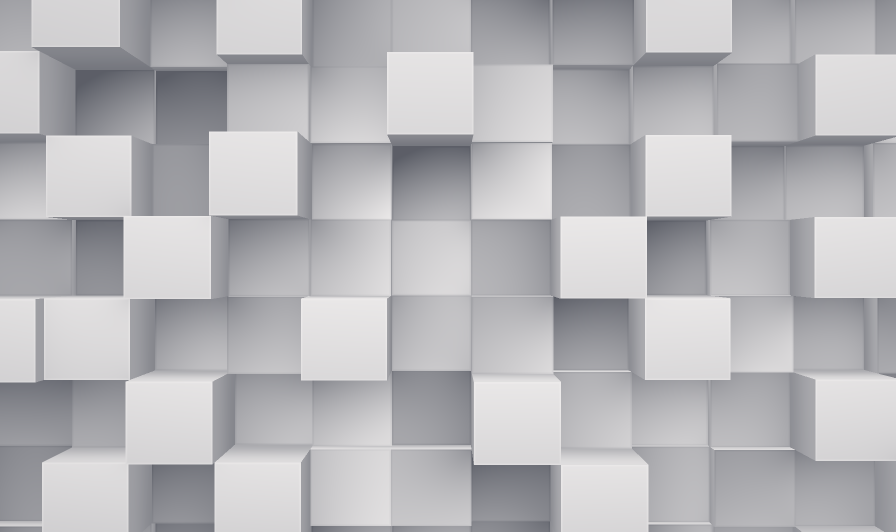
A WebGL 2 fragment shader for this background:

```glsl
#version 300 es
precision highp float;
// A wall of pale square blocks pushed out to varied depths, seen head on in perspective.
// Each view ray is tested against the nearby blocks; the nearest face is shaded with
// soft shadows cast by taller neighbours, under a light from the upper right.

#define GRID vec2(11.46, 7.16)     // blocks across and down
#define ORIGIN vec2(0.02, 0.19)    // lattice offset, in blocks
#define VANISH vec2(0.495, 0.51)   // vanishing point, in canvas units
#define LIFT 0.12                  // perspective strength of the tallest block
#define LOW_RANGE 0.36             // depth spread of the low blocks
#define LIGHT vec2(0.6, 0.8)       // direction towards the light
#define SHADOW 0.95                // strength of the soft shadows
#define SEED 17.0
#define DARK vec3(0.36, 0.37, 0.405)
#define PALE vec3(0.925, 0.917, 0.917)
#define SAMPLES 2                  // antialiasing samples per axis

uniform vec2 u_resolution;
out vec4 fragColor;

float hash(vec2 cell) {
    vec2 q = fract((cell + SEED) * vec2(0.1031, 0.1137));
    q += dot(q, q.yx + 33.33);
    return fract((q.x + q.y) * q.x * 7.31);
}

// Tall blocks recur along each row; the row's phase steps by triangular numbers.
bool isTall(vec2 cell) {
    bool lower = cell.y < 2.5;
    float k = lower ? cell.y : cell.y - 3.0;
    float triangle = 0.5 * k * (k + 1.0);
    float phase = lower ? 3.0 - triangle : 2.0 + triangle;
    bool inRow = mod(cell.x - phase + 0.5, lower ? 4.0 : 5.0) < 1.0;
    bool nearEdge = mod(cell.x - 0.5, 9.0) < 1.0 && mod(cell.x + cell.y + 0.5, 2.0) > 1.0;
    return inRow || nearEdge;
}

float blockHeight(vec2 cell) {
    float vary = hash(cell + 41.0);
    return isTall(cell) ? mix(0.7, 1.0, vary) : LOW_RANGE * vary;
}

// Darkening at a point on a front face from every taller neighbour.
float softShadow(vec2 point, vec2 cell, float height) {
    float sum = 0.0;
    for (int j = -1; j <= 1; j++)
    for (int i = -1; i <= 1; i++) {
        if (i == 0 && j == 0) continue;
        vec2 side = vec2(i, j);
        float rise = max(blockHeight(cell + side) - height, 0.0);
        vec2 toBox = max(abs(point - cell - side - 0.5) - 0.5, 0.0);
        float facing = 0.5 + 0.5 * dot(normalize(side), LIGHT);
        sum += rise * exp(-1.4 * length(toBox) / (rise + 0.1)) * mix(0.1, 1.0, facing);
    }
    return 1.0 - exp(-sum);
}

float frontTone(vec2 point, vec2 cell, float height) {
    vec2 local = point - cell;
    float tall = smoothstep(0.45, 0.65, height);
    float tone = mix(0.64 + 0.3 * hash(cell + 73.0), 0.92, tall);
    // Gentle sheen: low blocks brighten to the lower right, tall ones to the top
    float sheen = 0.12 + 0.28 * hash(cell + 97.0);
    tone += mix(sheen * dot(local - 0.5, vec2(0.7, -0.6)), 0.1 * (local.y - 0.5), tall);
    tone -= SHADOW * softShadow(point, cell, height);
    // Thin seam around low blocks, lit bevel on tall ones
    vec2 inset = min(local, 1.0 - local);
    float rim = 1.0 - smoothstep(0.004, 0.028, min(inset.x, inset.y));
    return tone + rim * mix(-0.07, 0.06, tall);
}

float sideTone(vec2 normal, float depth, float height) {
    float tone = normal.y > 0.5 ? 0.92 : normal.y < -0.5 ? 0.3
               : normal.x > 0.5 ? 0.48 : 0.54;
    return tone * mix(0.6, 1.0, smoothstep(0.0, 1.0, depth / max(height, 0.001)));
}

// Nearest block along the view ray; base is where the ray meets the back wall.
float wallTone(vec2 base) {
    vec2 slope = (VANISH * GRID - ORIGIN - base) * LIFT;
    slope += (1.0 - step(1e-4, abs(slope))) * 2e-4;
    float nearest = -1.0, height = 0.0;
    vec2 hitCell = floor(base), normal = vec2(0);
    for (int j = -1; j <= 1; j++)
    for (int i = -1; i <= 1; i++) {
        vec2 cell = floor(base) + vec2(i, j);
        vec2 a = (cell - base) / slope, b = (cell + 1.0 - base) / slope;
        vec2 low = min(a, b), high = max(a, b);
        float top = blockHeight(cell);
        float entry = min(high.x, high.y);
        float depth = min(entry, top);
        if (depth >= max(max(low.x, low.y), 0.0) && depth > nearest) {
            nearest = depth;
            height = top;
            hitCell = cell;
            normal = entry >= top ? vec2(0)
                   : high.x < high.y ? vec2(sign(slope.x), 0) : vec2(0, sign(slope.y));
        }
    }
    if (dot(normal, normal) > 0.5) return sideTone(normal, nearest, height);
    return frontTone(base + slope * max(nearest, 0.0), hitCell, height);
}

void main() {
    float tone = 0.0;
    for (int j = 0; j < SAMPLES; j++)
    for (int i = 0; i < SAMPLES; i++) {
        vec2 jitter = (vec2(i, j) + 0.5) / float(SAMPLES) - 0.5;
        vec2 uv = (gl_FragCoord.xy + jitter) / u_resolution;
        tone += clamp(wallTone(uv * GRID - ORIGIN), 0.0, 1.0);
    }
    tone /= float(SAMPLES * SAMPLES);
    // Slight fall-off towards the left and the corners
    vec2 away = gl_FragCoord.xy / u_resolution - vec2(0.55, 0.5);
    tone *= 1.02 - 0.22 * dot(away, away);
    fragColor = vec4(mix(DARK, PALE, clamp(tone, 0.0, 1.0)), 1.0);
}
```
